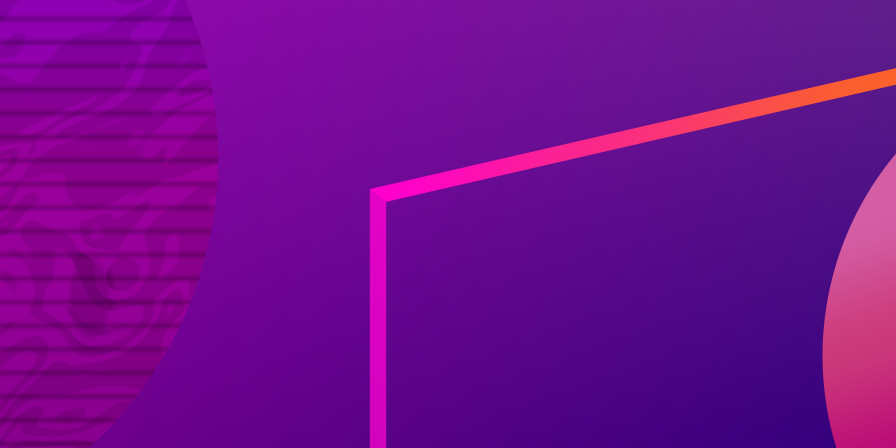
A WebGL 2 fragment shader for this background:

```glsl
#version 300 es
precision highp float;
// Violet gradient backdrop with a marbled, louvred disc at the left, a mitred
// neon ribbon bending through the middle and a pink disc at the right edge.
// Shapes are signed distances in units of canvas height, layered by coverage.
uniform vec2 u_resolution;
out vec4 fragColor;

const vec2 LEFT_CENTER = vec2(-0.385, 0.648);
const float LEFT_RADIUS = 0.872;
const vec2 RIGHT_CENTER = vec2(2.539, 0.206);
const float RIGHT_RADIUS = 0.703;
const vec2 OUTER_CORNER = vec2(0.8255, 0.578);
const vec2 INNER_CORNER = vec2(0.862, 0.5495);
const float RIBBON_SLOPE = 0.2298;
const float LOUVRE_PITCH = 0.0527;

// Antialiased coverage of a signed distance (negative inside)
float fill(float dist, float pixel) {
  return clamp(0.5 - dist / pixel, 0.0, 1.0);
}

float circle(vec2 p, vec2 center, float radius) {
  return length(p - center) - radius;
}

// Signed distance to the line through a with slope m, positive above it
float aboveLine(vec2 p, vec2 a, float m) {
  return (p.y - a.y - m * (p.x - a.x)) / sqrt(1.0 + m * m);
}

vec2 hashGradient(vec2 cell) {
  float h = fract(sin(dot(cell, vec2(127.1, 311.7))) * 43758.5);
  float angle = 6.2832 * h;
  return vec2(cos(angle), sin(angle));
}

float gradientNoise(vec2 p) {
  vec2 i = floor(p), f = fract(p);
  vec2 u = f * f * f * (f * (f * 6.0 - 15.0) + 10.0);
  float a = dot(hashGradient(i), f);
  float b = dot(hashGradient(i + vec2(1, 0)), f - vec2(1, 0));
  float c = dot(hashGradient(i + vec2(0, 1)), f - vec2(0, 1));
  float d = dot(hashGradient(i + vec2(1, 1)), f - vec2(1, 1));
  return mix(mix(a, b, u.x), mix(c, d, u.x), u.y);
}

// Warped noise drawn out along a rising diagonal, cut into curling veins
float marble(vec2 p) {
  vec2 q = vec2(0.8 * p.x + 0.6 * p.y, 0.8 * p.y - 0.6 * p.x) * vec2(4.0, 8.0);
  vec2 warp = vec2(gradientNoise(q * 0.7 + 3.1), gradientNoise(q * 0.7 + 17.4));
  float n = gradientNoise(q + 2.2 * warp);
  return smoothstep(-0.25, 0.25, sin(13.0 * n + 2.0 * warp.x));
}

vec3 backdrop(vec2 uv) {
  vec3 bottom = mix(vec3(0.46, 0.0, 0.56), vec3(0.19, 0.0, 0.48), uv.x);
  vec3 top = mix(vec3(0.60, 0.01, 0.70), vec3(0.38, 0.12, 0.55), uv.x);
  return mix(bottom, top, uv.y);
}

vec3 louvredDisc(vec2 p) {
  vec3 color = mix(vec3(0.54, 0.0, 0.56), vec3(0.60, 0.0, 0.61), smoothstep(0.0, 0.5, p.y));
  color = mix(color, vec3(0.56, 0.0, 0.70), smoothstep(0.6, 1.0, p.y));
  float veins = marble(p);
  color *= mix(0.90, 1.0, veins);
  // Dark hollow low in the marble
  float hollow = length((p - vec2(0.20, 0.335)) / vec2(0.065, 0.13));
  color *= 1.0 - 0.14 * (1.0 - smoothstep(0.75, 1.0, hollow + 0.2 * veins));
  // Soft shadow beneath each slat
  float slat = abs(fract((1.0 - p.y - 0.042) / LOUVRE_PITCH + 0.5) - 0.5);
  return color * (1.0 - 0.20 * exp(-slat * slat * 60.0));
}

vec3 pinkDisc(vec2 p) {
  float t = dot(p - vec2(1.92, 0.49), vec2(0.30, -0.95));
  vec3 color = mix(vec3(0.83, 0.37, 0.65), vec3(0.80, 0.23, 0.48), smoothstep(-0.03, 0.26, t));
  return mix(color, vec3(0.73, 0.04, 0.47), smoothstep(0.22, 0.53, t));
}

vec3 risingArm(float x) {
  float t = clamp((x - OUTER_CORNER.x) / (2.0 - OUTER_CORNER.x), 0.0, 1.0);
  vec3 color = mix(vec3(1.0, 0.0, 0.80), vec3(0.98, 0.15, 0.55), smoothstep(0.0, 0.45, t));
  return mix(color, vec3(0.98, 0.38, 0.17), smoothstep(0.35, 1.0, t));
}

void main() {
  vec2 p = gl_FragCoord.xy / u_resolution.y;
  float pixel = 1.0 / u_resolution.y;
  vec3 color = backdrop(gl_FragCoord.xy / u_resolution);

  color = mix(color, louvredDisc(p), fill(circle(p, LEFT_CENTER, LEFT_RADIUS), pixel));
  color = mix(color, pinkDisc(p), fill(circle(p, RIGHT_CENTER, RIGHT_RADIUS), pixel));

  // Ribbon: outer corner region minus inner corner region, split by the mitre
  float outer = max(aboveLine(p, OUTER_CORNER, RIBBON_SLOPE), OUTER_CORNER.x - p.x);
  float inner = max(aboveLine(p, INNER_CORNER, RIBBON_SLOPE), INNER_CORNER.x - p.x);
  vec2 mitre = INNER_CORNER - OUTER_CORNER;
  float belowMitre = fill(aboveLine(p, OUTER_CORNER, mitre.y / mitre.x), pixel);
  vec3 upright = mix(vec3(0.82, 0.01, 0.74), vec3(0.89, 0.01, 0.78), p.y / OUTER_CORNER.y);
  vec3 ribbon = mix(risingArm(p.x), upright, belowMitre);
  color = mix(color, ribbon, fill(max(outer, -inner), pixel));

  fragColor = vec4(color, 1.0);
}
```
